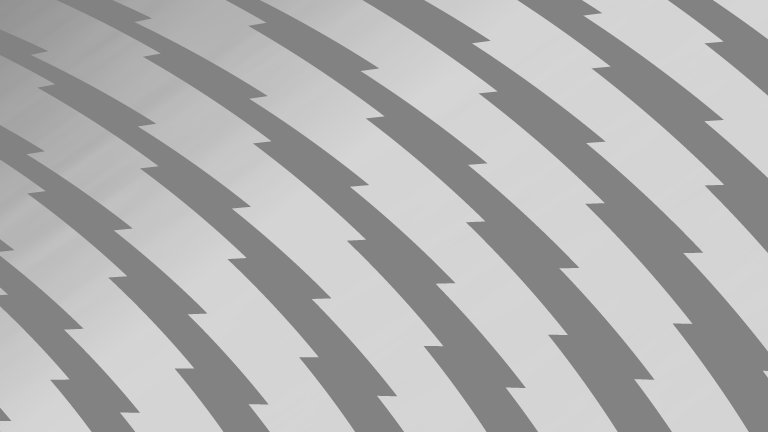
Write a Shadertoy shader that draws this background.

```glsl
// Curved dark bands with saw-toothed edges over a brushed pale gradient.
// Both band edges are scaled copies of one arc about a far-off hub, and
// each steps back at regular angles; the mask is averaged over sub-samples.

const vec3 BAND_GREY = vec3(0.51);

// Sine-free hash, 0 to 1
float hash(vec2 p) {
    vec3 q = fract(vec3(p.xyx) * 0.1031);
    q += dot(q, q.yzx + 33.33);
    return fract((q.x + q.y) * q.z);
}

float valueNoise(vec2 p) {
    vec2 cell = floor(p), f = fract(p);
    f = f * f * (3.0 - 2.0 * f);
    return mix(mix(hash(cell), hash(cell + vec2(1, 0)), f.x),
               mix(hash(cell + vec2(0, 1)), hash(cell + vec2(1, 1)), f.x), f.y);
}

// Band count along the ray; an edge lies at every integer.
// arc holds the reference radius and its linear and quadratic falloff.
float toothedEdge(float radius, float tooth, float count, vec3 arc) {
    float reach = arc.x - tooth * (arc.y + tooth * arc.z);
    float band = count * (radius / reach - 1.0);
    tooth += 0.116 * (band - round(band));   // tilt of the tooth's short side
    return band + 0.15 * fract(tooth);       // depth of the tooth
}

// 1 inside a dark band, 0 on the ground
float bandMask(vec2 p) {
    vec2 ray = p - vec2(-3.264, -0.185);
    float radius = length(ray);
    float angle = degrees(atan(ray.y, ray.x));
    float a = (angle - 3.66) / 3.29;
    float b = (angle - 5.11) / 3.55;
    float outer = toothedEdge(radius, a - 0.0122 * a * a, 16.05, vec3(4.789, 0.137, 0.0123));
    float inner = toothedEdge(radius, b - 0.0145 * b * b, 15.88, vec3(4.597, 0.1447, 0.0134));
    return step(0.5, floor(inner) - floor(outer));
}

// Diagonal gradient, darkest at upper left, with long faint streaks
vec3 brushedGround(vec2 p) {
    float t = clamp(dot(vec2(p.x, 1.0 - p.y), vec2(0.65, 0.76)) / 0.8, 0.0, 1.0);
    float along = dot(p, vec2(0.82, 0.57));
    float across = dot(p, vec2(0.57, -0.82));
    float streak = valueNoise(vec2(along * 2.5, across * 28.0) + 40.0)
                 + 0.5 * valueNoise(vec2(along * 4.0, across * 75.0) + 90.0) - 0.75;
    float grey = mix(0.58, 0.832, t);
    return vec3(grey + streak * mix(0.03, 0.006, smoothstep(0.5, 1.0, t)));
}

void mainImage(out vec4 fragColor, in vec2 fragCoord) {
    // 4 x 4 sub-samples smooth arcs and tooth corners alike
    float dark = 0.0;
    for (int i = 0; i < 16; i++) {
        vec2 offset = (vec2(i % 4, i / 4) + 0.5) / 4.0 - 0.5;
        dark += bandMask((fragCoord + offset) / iResolution.y) / 16.0;
    }
    vec3 ground = brushedGround(fragCoord / iResolution.y);
    fragColor = vec4(mix(ground, BAND_GREY, dark), 1.0);
}
```
